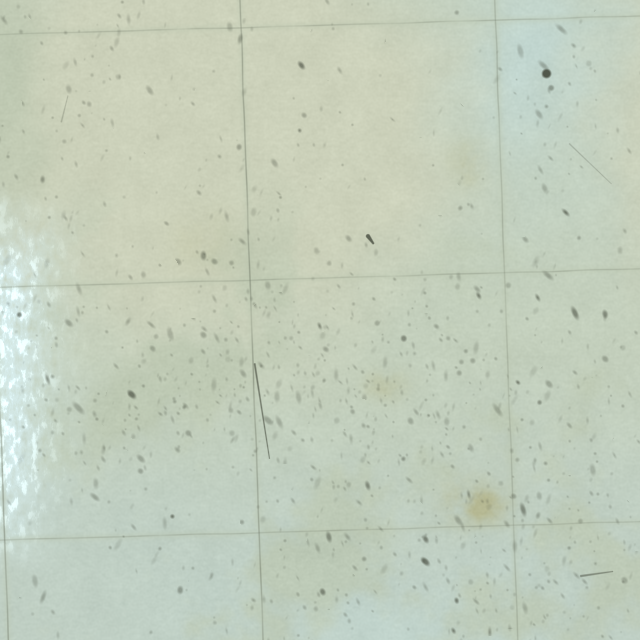
This texture is drawn by a Shadertoy shader. Its source:

```glsl
#define TILE vec2(0.398, 0.395)
#define GRID_ORIGIN vec2(0.411, 0.156)
#define GRID_SLANT vec2(0.036, -0.029)
#define SEAM_WIDTH 0.0021
#define NEUTRAL vec3(0.765, 0.812, 0.738)
#define WARM vec3(0.80, 0.82, 0.73)
#define COOL vec3(0.75, 0.81, 0.765)
#define SHADE vec3(0.73, 0.775, 0.685)
#define PALE vec3(0.76, 0.845, 0.825)
#define GLARE vec3(0.86, 0.95, 0.96)
#define OCHRE vec3(0.69, 0.69, 0.52)
#define DIRT vec3(0.27, 0.29, 0.24)

vec2 hash2(vec2 p) {
    vec3 q = fract(p.xyx * vec3(0.1031, 0.1030, 0.0973));
    q += dot(q, q.yzx + 33.33);
    return fract((q.xx + q.yz) * q.zy);
}

float gradientNoise(vec2 p) {
    vec2 i = floor(p), f = p - i;
    vec2 w = f * f * f * (f * (f * 6.0 - 15.0) + 10.0);
    vec4 d;
    for (int k = 0; k < 4; k++) {
        vec2 o = vec2(k & 1, k >> 1);
        d[k] = dot(hash2(i + o + 71.0) * 2.0 - 1.0, f - o);
    }
    return mix(mix(d.x, d.y, w.x), mix(d.z, d.w, w.x), w.y);
}

float fbm(vec2 p) {
    float sum = 0.0, amp = 1.0;
    for (int k = 0; k < 4; k++) {
        sum += amp * gradientNoise(p);
        p = p * 2.03 + 17.3;
        amp *= 0.55;
    }
    return sum;
}

float blot(vec2 p, vec2 center, vec2 radius) {
    vec2 q = (p - center) / radius;
    return exp(-dot(q, q));
}

float fill(float d, float soft) {
    return 1.0 - smoothstep(-soft, soft, d);
}

// Stroke that tapers toward its end
float scratch(vec2 p, vec2 a, vec2 b, float width, float px) {
    vec2 ab = b - a;
    float t = clamp(dot(p - a, ab) / dot(ab, ab), 0.0, 1.0);
    return fill(length(p - a - ab * t) - width * (1.0 - 0.5 * t), px);
}

// Scattered, mostly upright flecks, one candidate per cell
float flecks(vec2 p, float cells, float size, float density, float px) {
    float cover = 0.0;
    vec2 base = floor(p * cells);
    for (int k = 0; k < 9; k++) {
        vec2 id = base + vec2(k % 3, k / 3) - 1.0;
        vec2 place = hash2(id + cells), look = hash2(id + cells + 213.0);
        vec2 d = p - (id + 0.15 + 0.7 * place) / cells;
        float turn = (look.x - 0.4) * 1.5;
        d = mat2(cos(turn), -sin(turn), sin(turn), cos(turn)) * d;
        d.y /= 1.0 + 1.8 * look.y * look.y;
        float radius = size * (0.45 + 0.75 * place.y);
        float present = step(hash2(id + cells + 431.0).x, density);
        cover = max(cover, present * (0.35 + 0.65 * look.x) * fill(length(d) - radius, px + 0.3 * size));
    }
    return cover;
}

void mainImage(out vec4 fragColor, in vec2 fragCoord) {
    vec2 uv = fragCoord / iResolution.xy;
    float px = 0.9 / iResolution.y;
    float cloud = fbm(uv * 4.0), mottle = fbm(uv * 17.0 + 9.0);
    vec2 drift = uv + 0.09 * vec2(cloud, fbm(uv * 4.0 + 31.0));

    // Broad tint of the worn floor
    vec3 col = mix(NEUTRAL, COOL, 1.0 - smoothstep(0.1, 0.48, drift.y));
    col = mix(col, WARM, smoothstep(0.3, 0.75, blot(drift, vec2(0.32, 0.8), vec2(0.48, 0.42))));
    col = mix(col, PALE, 0.9 * blot(drift, vec2(0.85, 0.89), vec2(0.13, 0.19)));
    col = mix(col, PALE, 0.55 * blot(drift, vec2(0.62, 0.0), vec2(0.3, 0.12)));
    col = mix(col, WARM, 0.8 * blot(drift, vec2(1.0, 0.8), vec2(0.05, 0.22)));
    col = mix(col, SHADE, 0.8 * blot(drift, vec2(0.0, 0.86), vec2(0.08, 0.2)));
    col = mix(col, SHADE, 0.7 * smoothstep(0.0, 0.4, cloud + 0.25 * mottle) * (1.0 - smoothstep(0.5, 0.8, uv.y)));

    // Ochre stains
    float stain = 0.75 * blot(uv, vec2(0.745, 0.212), vec2(0.05, 0.035))
        + 0.4 * blot(uv, vec2(0.73, 0.746), vec2(0.026, 0.035))
        + 0.35 * blot(uv, vec2(0.605, 0.398), vec2(0.035, 0.025))
        + 0.2 * blot(uv, vec2(0.32, 0.62), vec2(0.05));
    col = mix(col, OCHRE, clamp(stain * (0.85 + 1.3 * mottle), 0.0, 0.8));

    // Surface grain
    col += 0.022 * mottle + 0.022 * gradientNoise(uv * vec2(95.0, 150.0)) + 0.02 * gradientNoise(uv * 230.0);

    // Window glare on the left edge
    float reach = smoothstep(0.08, 0.28, drift.y) * (1.0 - smoothstep(0.6, 0.73, drift.y));
    float glare = reach * exp(-pow(uv.x / 0.075, 2.0));
    float ripple = fbm(uv * vec2(65.0, 38.0));
    col = mix(col, GLARE, clamp(glare * (0.85 + 0.8 * ripple), 0.0, 1.0));
    col += 0.13 * glare * smoothstep(0.1, 0.45, ripple + 0.2 * exp(-uv.x / 0.02));

    // Slanted tile grid, with firmer vertical seams and broken horizontal ones
    vec2 grid = (uv - GRID_ORIGIN + GRID_SLANT * uv.yx + 0.0016 * vec2(gradientNoise(uv.yy * 9.0), gradientNoise(uv.xx * 9.0))) / TILE;
    vec2 gap = abs(grid - round(grid)) * TILE;
    vec2 wear = 0.8 + 0.9 * vec2(gradientNoise(vec2(round(grid.x) * 7.3, uv.y * 13.0)), gradientNoise(vec2(uv.x * 22.0, round(grid.y) * 7.3)));
    float firm = mix(0.47, 0.28, smoothstep(0.4, 0.7, uv.x));
    col = mix(col, DIRT, firm * clamp(wear.x, 0.25, 1.0) * fill(gap.x - 0.5 * SEAM_WIDTH, px));
    col = mix(col, DIRT, 0.26 * clamp(wear.y, 0.1, 1.0) * fill(gap.y - 0.5 * SEAM_WIDTH, px));
    col = mix(col, SHADE, 0.3 * exp(-pow(min(gap.x, gap.y) / 0.006, 2.0)));

    // Dirt flecks, denser across the middle band
    float band = blot(uv, vec2(0.48, 0.4), vec2(0.4, 0.13)) + 0.6 * blot(uv, vec2(0.8, 0.13), vec2(0.22, 0.12));
    float crowd = clamp(0.04 + 0.22 * band + 0.12 * cloud + 0.2 * stain, 0.015, 0.5);
    col = mix(col, DIRT, 0.33 * flecks(uv, 52.0, 0.0034, crowd, px));
    col = mix(col, DIRT, 0.3 * flecks(uv, 95.0, 0.0019, crowd, px));
    col = mix(col, DIRT, 0.68 * flecks(uv, 23.0, 0.0034, 0.07 + 0.04 * band, px));

    // Single spot and long scratches
    float marks = 0.9 * fill(length(uv - vec2(0.854, 0.885)) - 0.0068, px + 0.001);
    marks = max(marks, 0.65 * scratch(uv, vec2(0.398, 0.431), vec2(0.421, 0.284), 0.0014, px));
    marks = max(marks, 0.8 * scratch(uv, vec2(0.575, 0.631), vec2(0.583, 0.62), 0.0032, px));
    marks = max(marks, 0.5 * scratch(uv, vec2(0.908, 0.1), vec2(0.957, 0.107), 0.0017, px));
    marks = max(marks, 0.25 * scratch(uv, vec2(0.89, 0.775), vec2(0.955, 0.713), 0.001, px));
    marks = max(marks, 0.25 * scratch(uv, vec2(0.096, 0.81), vec2(0.106, 0.85), 0.0012, px));
    col = mix(col, DIRT, marks);

    fragColor = vec4(clamp(col, 0.0, 1.0), 1.0);
}
```
